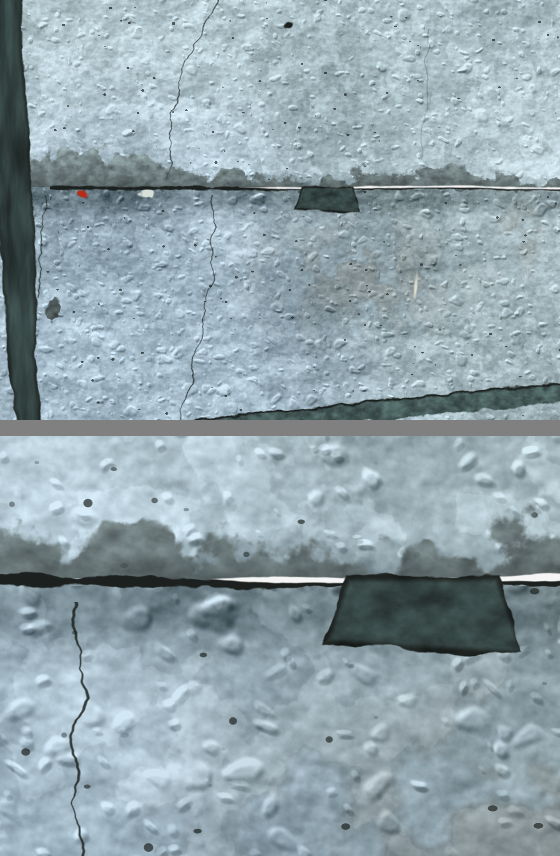
Top, the full canvas; bottom, a detail of the centre.
Write a WebGL 2 fragment shader that draws this texture.

```glsl
#version 300 es
precision highp float;
// Weathered concrete panels: two pebbled slabs split by a mortared seam, with
// dark joints at the left and bottom. Relief is a height field of noise and
// domes lit from the upper left; cracks, stains and debris lie on top.
#define SEAM_Y 0.552
#define RELIEF 3.1
#define LIGHT_STEP vec2(-0.0025, 0.0045)
#define MOTTLE 1.15
#define GRAIN 0.75
#define CRACK_WIDTH 0.001
#define WALL_DARK vec3(0.49, 0.56, 0.58)
#define WALL_LIGHT vec3(0.76, 0.84, 0.87)
#define MORTAR vec3(0.39, 0.44, 0.44)
#define JOINT vec3(0.20, 0.26, 0.255)
#define SHADOW vec3(0.11, 0.13, 0.12)
uniform vec2 u_resolution;
out vec4 fragColor;
float pixel;

float hash(vec2 p) {
  vec3 q = fract(p.xyx * 0.1031);
  q += dot(q, q.yzx + 33.33);
  return fract((q.x + q.y) * q.z);
}
float noise(vec2 p) {
  vec2 i = floor(p), f = fract(p);
  f = f * f * (3.0 - 2.0 * f);
  return mix(mix(hash(i), hash(i + vec2(1, 0)), f.x),
             mix(hash(i + vec2(0, 1)), hash(i + 1.0), f.x), f.y);
}
float fbm(vec2 p) {
  float sum = 0.0, amp = 0.5;
  for (int i = 0; i < 5; i++, amp *= 0.5) {
    sum += amp * noise(p);
    p = mat2(1.6, 1.2, -1.2, 1.6) * p + 17.3;
  }
  return sum;
}
// Coverage of a shape with signed distance d
float cover(float d) { return 1.0 - smoothstep(-pixel, pixel, d); }
// Domes of random size, one candidate per cell
float pebbles(vec2 p, float density, float seed) {
  float top = 0.0;
  for (int k = 0; k < 9; k++) {
    vec2 c = floor(p) + vec2(k % 3 - 1, k / 3 - 1), s = c + seed;
    float size = mix(0.16, 0.46, hash(s + 5.0));
    vec2 d = p - c - vec2(hash(s + 1.0), hash(s + 2.0));
    d.y *= 1.0 + 0.7 * hash(s + 3.0);
    float dome = 1.0 - smoothstep(0.4, 1.0, length(d) / size);
    top = max(top, dome * size * step(hash(s + 4.0), density));
  }
  return top;
}
float height(vec2 p) {
  float coarse = p.y < SEAM_Y ? 0.62 - 0.22 * p.x : 0.16;
  vec2 q = p + 0.016 * vec2(noise(p * 45.0), noise(p * 45.0 + 9.0));
  return 0.9 * fbm(p * vec2(14.0, 21.0)) + 0.65 * pebbles(q * 25.0, coarse, 10.0)
       + 0.5 * pebbles(q * 50.0, 0.33, 40.0);
}
// Wandering crack from a (top) to b (bottom), bowed sideways
float crack(vec2 p, vec2 a, vec2 b, float bow) {
  float t = (a.y - p.y) / (a.y - b.y);
  float x = mix(a.x, b.x, t) + bow * sin(3.14 * t) + 0.04 * (fbm(vec2(p.y * 21.0, a.x * 90.0)) - 0.5);
  return cover(abs(p.x - x) - CRACK_WIDTH * (0.3 + 1.2 * noise(p * 35.0))) * step(abs(t - 0.5), 0.5);
}
// Rough-edged tilted ellipse
float fleck(vec2 p, vec2 center, vec2 radius, float angle) {
  float c = cos(angle), s = sin(angle);
  vec2 d = mat2(c, -s, s, c) * (p - center) / radius;
  return cover((length(d) - 0.75 - 0.5 * noise(p * 130.0)) * min(radius.x, radius.y));
}
vec3 wall(vec2 p) {
  float lit = height(p) - height(p + LIGHT_STEP), patches = fbm(p * 23.0 + 5.0);
  float tone = 0.55 + 0.17 * smoothstep(-0.02, 0.02, p.y - SEAM_Y) + RELIEF * lit
             + MOTTLE * (fbm(p * 4.0 + 3.0) - 0.5) + GRAIN * (fbm(p * 110.0) - 0.5);
  // Chalky peeling paint, and grime below the seam
  tone += 0.24 * (smoothstep(0.5, 0.54, patches) - 0.4);
  tone -= 0.6 * (1.0 - smoothstep(0.01, 0.06, abs(p.y - SEAM_Y + 0.02)));
  vec3 color = mix(WALL_DARK, WALL_LIGHT, clamp(tone, -1.0, 1.35));
  // Brownish stains and a cool cast at the lower left
  float stain = exp(-pow(length((p - vec2(0.86, 0.34)) * vec2(4.0, 7.0)), 2.0))
              + exp(-pow(length((p - vec2(1.245, 0.45)) * vec2(22.0, 13.0)), 2.0));
  color *= 1.0 - vec3(0.15, 0.18, 0.21) * stain * smoothstep(0.35, 0.55, patches);
  color += vec3(-0.02, -0.01, 0.02) * (1.0 - smoothstep(0.2, 0.9, length(p - vec2(0.3, 0.1))));
  return mix(color, SHADOW, 0.7 * smoothstep(0.2, 0.4, pebbles(p * 75.0, 0.05, 70.0)));
}
void main() {
  pixel = 1.0 / u_resolution.y;
  vec2 p = gl_FragCoord.xy * pixel;
  float rough = fbm(p * 32.0) - 0.5, wave = noise(vec2(p.x * 9.0, 2.0)) - 0.5;
  float grit = 0.55 + 0.9 * fbm(p * vec2(60.0, 80.0));
  vec3 color = wall(p);
  float cracks = max(crack(p, vec2(0.517, 1.0), vec2(0.408, 0.575), -0.04),
                     crack(p, vec2(0.507, 0.535), vec2(0.43, 0.0), 0.024));
  cracks = max(cracks, crack(p, vec2(0.102, 0.535), vec2(0.09, 0.29), 0.006));
  cracks = max(cracks, 0.35 * crack(p, vec2(1.02, 0.93), vec2(1.005, 0.62), 0.0));
  color = mix(color, SHADOW, 0.85 * cracks);
  // Mortar smear above the seam, then its shadow and the bright gap
  float seam = p.y - SEAM_Y - 0.006 * wave, open = smoothstep(0.56, 0.68, p.x);
  float smear = 0.028 + 0.038 * (1.0 - smoothstep(0.3, 0.48, p.x)) + 0.03 * wave + 0.09 * rough;
  float film = smoothstep(-0.004, 0.007, smear - seam) * step(0.0, seam);
  color = mix(color, MORTAR * grit * (0.85 + 5.0 * max(seam, 0.0)), 0.85 * film);
  color = mix(color, SHADOW, cover(abs(seam + 0.002) - 0.0045 + 0.0015 * open - 0.012 * rough) * step(0.12, p.x));
  color = mix(color, vec3(0.96), cover(abs(seam - 0.001) - 0.0034 * open + 0.001 - 0.004 * rough) * step(0.57, p.x));
  // Dark plug wedged under the seam
  float drop = SEAM_Y - p.y;
  float plug = max(abs(p.x - 0.78) - 0.061 - 0.35 * drop, abs(drop - 0.026) - 0.029 + 0.06 * (0.78 - p.x) * step(0.026, drop));
  color = mix(color, mix(JOINT * 1.05, SHADOW, smoothstep(-0.006, 0.0, plug)) * grit, cover(plug + 0.012 * rough));
  // Debris
  color = mix(color, vec3(0.72, 0.17, 0.1), fleck(p, vec2(0.197, 0.538), vec2(0.014, 0.007), -0.4));
  color = mix(color, vec3(0.84, 0.88, 0.85), fleck(p, vec2(0.35, 0.538), vec2(0.018, 0.009), 0.1));
  color = mix(color, SHADOW, fleck(p, vec2(0.688, 0.94), vec2(0.011, 0.007), 0.5));
  color = mix(color, MORTAR * 0.75 * grit, fleck(p, vec2(0.126, 0.262), vec2(0.017, 0.026), -0.3));
  color = mix(color, vec3(0.88, 0.88, 0.82), fleck(p, vec2(0.99, 0.318), vec2(0.003, 0.024), -0.1));
  // Bottom joint, rising to the right
  float rise = 0.1 * (p.x - 0.43) + 0.02 * rough - p.y, under = p.y - 0.092 * (p.x - 0.9) + 0.02 * rough;
  color = mix(color, mix(SHADOW, JOINT * 1.4, smoothstep(0.002, 0.008, rise)) * grit, cover(max(-rise, -under)));
  // Left joint with vertical streaks and dark rims
  float bend = 0.014 * (noise(vec2(p.y * 7.0, 4.0)) - 0.5) + 0.012 * rough;
  float strip = max(p.x - 0.097 + 0.045 * p.y - bend, 0.038 - 0.1 * p.y - p.x + bend);
  float streak = 0.4 + 1.1 * fbm(vec2(p.x * 50.0, p.y * 8.0));
  color = mix(color, mix(JOINT * streak, SHADOW, 0.7 * smoothstep(-0.012, 0.0, strip)), cover(strip));
  fragColor = vec4(clamp(color, 0.0, 1.0), 1.0);
}
```
